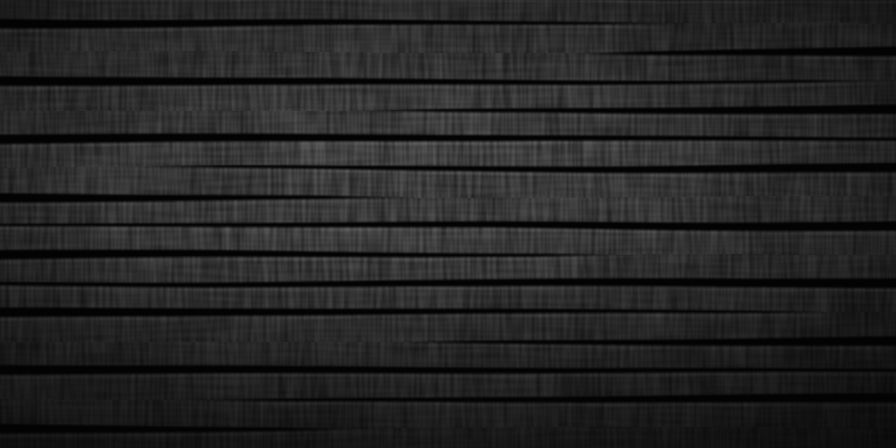
A WebGL 1 fragment shader for this texture:

```glsl
precision highp float;
// Dark brushed timber: fine vertical grain crossed by faint horizontal threads,
// cut by tapering black slits that enter alternately from the left and right.
// Gradient noise makes the grain; a soft off-centre glow lights the boards.
uniform vec2 u_resolution;

const float ROWS = 15.5;
const float ROW_OFFSET = 0.31;
const float BOARD_TONE = 0.245;
const float SLIT_TONE = 0.012;

float hash(vec2 p) {
  vec3 q = fract(vec3(p.xyx) * 0.1031);
  q += dot(q, q.yzx + 33.33);
  return fract((q.x + q.y) * q.z);
}

float cornerSlope(vec2 cell, vec2 offset) {
  float angle = 6.28318 * hash(cell);
  return dot(vec2(cos(angle), sin(angle)), offset);
}

// Gradient noise, roughly -0.7 to 0.7
float gradientNoise(vec2 p) {
  vec2 i = floor(p);
  vec2 f = p - i;
  vec2 w = f * f * f * (f * (f * 6.0 - 15.0) + 10.0);
  vec2 e = vec2(0.0, 1.0);
  float low = mix(cornerSlope(i, f), cornerSlope(i + e.yx, f - e.yx), w.x);
  float high = mix(cornerSlope(i + e.xy, f - e.xy), cornerSlope(i + e.yy, f - e.yy), w.x);
  return mix(low, high, w.y);
}

// Vertical streaks in two widths, broken up by board, plus cross threads
float woodGrain(vec2 p, float board) {
  vec2 q = p + vec2(board * 0.37 + 4.0, 7.0);
  float fine = gradientNoise(q * vec2(125.0, 11.0));
  float broad = gradientNoise(q * vec2(48.0, 5.0) + 31.0);
  float threads = gradientNoise(p * vec2(7.0, 105.0) + 83.0);
  float patches = gradientNoise(p * vec2(5.0, 6.0) + 17.0);
  return 0.42 * fine + 0.24 * broad + 0.22 * threads + 0.16 * patches;
}

// x: darkness of the slit, y: brightness of the lip below it
vec2 taperedSlit(float along, float below, float reach, float soft) {
  float taper = clamp(1.0 - along / reach, 0.0, 1.0);
  float halfWidth = mix(0.0015, 0.0105, taper);
  float present = smoothstep(0.0, 0.12, reach - along);
  float dark = 1.0 - smoothstep(halfWidth - soft, halfWidth + soft, abs(below));
  float lipDistance = (below - halfWidth - 0.006) / 0.0035;
  float lip = exp(-lipDistance * lipDistance);
  return present * vec2(dark, lip);
}

float glow(vec2 uv) {
  vec2 d = uv - vec2(0.45, 0.62);
  return exp(-dot(d * d, vec2(2.1, 2.8)));
}

void main() {
  vec2 uv = gl_FragCoord.xy / u_resolution;
  vec2 p = uv * vec2(u_resolution.x / u_resolution.y, 1.0);

  // Rows count downward, one slit in the middle of each
  float depth = (1.0 - uv.y) * ROWS - ROW_OFFSET;
  float row = floor(depth);
  float drift = 0.12 * gradientNoise(vec2(p.x * 1.1, row * 3.7 + 0.5));
  float below = (depth - row - 0.5 - drift) / ROWS;
  float side = mod(row, 2.0);
  float along = mix(uv.x, 1.0 - uv.x, side);
  float reach = 0.35 + fract(row * 0.618 + 0.42);
  vec2 slit = taperedSlit(along, below, reach, 0.0042);

  // Boards lie between one slit and the next
  float board = row + step(0.0, below);
  float boardShade = 1.0 + 0.12 * (hash(vec2(board, 5.0)) - 0.5);
  float light = glow(uv);
  float tone = BOARD_TONE * light * boardShade * (1.0 + woodGrain(p, board));
  tone += 0.045 * slit.y * sqrt(light);
  tone = mix(tone, SLIT_TONE, slit.x);

  gl_FragColor = vec4(vec3(clamp(tone, 0.0, 1.0)), 1.0);
}
```
